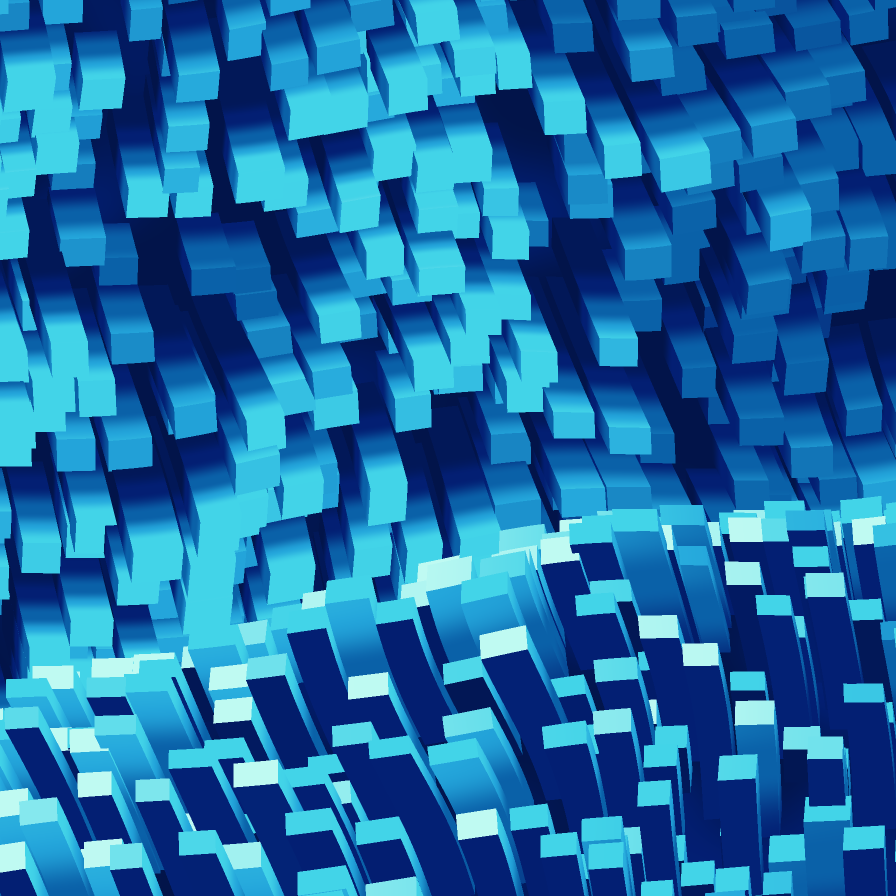
A Shadertoy shader for this background:

```glsl
const vec3 DEEP = vec3(0.008, 0.08, 0.29);
const vec3 NAVY = vec3(0.01, 0.12, 0.45);
const vec3 BLUE = vec3(0.04, 0.38, 0.66);
const vec3 SKY  = vec3(0.14, 0.65, 0.86);
const vec3 CYAN = vec3(0.26, 0.83, 0.91);
const vec3 PALE = vec3(0.75, 0.98, 0.95);

const vec2 UPPER_CELL = vec2(0.051, 0.037);
const vec2 LOWER_CELL = vec2(0.048, 0.029);
const float MAX_HEIGHT = 0.18;   // longest column
const float FADE = 0.085;        // length over which a column darkens
const float WARP = 0.045;        // bending of the grid
const float SLOPE = 0.10;        // rise of the rows to the right
const float EMPTY = 0.26;        // share of missing hanging columns
const int SAMPLES = 2;           // antialiasing grid per axis

const int CAP = 0, FRONT = 1, SIDE = 2;

struct Hit { float z; float height; int face; vec3 rnd; vec2 centre; };

vec3 hash3(vec2 p) {
    vec3 q = fract(p.xyx * vec3(0.1031, 0.1030, 0.0973));
    q += dot(q, q.yxz + 33.33);
    return fract((q.xxy + q.yzz) * q.zyx);
}

float gradientDot(vec2 cell, vec2 offset) {
    float angle = 6.2832 * hash3(cell).x;
    return dot(vec2(cos(angle), sin(angle)), offset);
}

float gradientNoise(vec2 p) {
    vec2 i = floor(p), f = fract(p);
    vec2 u = f * f * f * (f * (f * 6.0 - 15.0) + 10.0);
    vec2 e = vec2(1, 0);
    return mix(mix(gradientDot(i, f), gradientDot(i + e, f - e), u.x),
               mix(gradientDot(i + e.yx, f - e.yx), gradientDot(i + 1.0, f - 1.0), u.x), u.y);
}

// Brightness scale from shadow to highlight
vec3 palette(float t) {
    vec3 c = mix(DEEP, NAVY, smoothstep(0.06, 0.16, t));
    c = mix(c, BLUE, smoothstep(0.2, 0.4, t));
    c = mix(c, SKY, smoothstep(0.46, 0.61, t));
    c = mix(c, CYAN, smoothstep(0.59, 0.7, t));
    return mix(c, PALE, smoothstep(0.82, 0.96, t));
}

// Ridge between the hanging and the rising columns
float ridge(float x) { return 0.17 + 0.32 * x - 0.17 * x * x; }

float present(vec3 rnd) { return fract(rnd.x * 7.3 + rnd.y * 3.1); }

float upperHeight(vec2 c, vec3 rnd) {
    float level = 0.5 + 1.1 * gradientNoise(c * 4.5 + 3.0) + 0.8 * (rnd.z - 0.5);
    return level < 0.22 || present(rnd) < EMPTY ? 0.0 : MAX_HEIGHT * min(level, 1.0);
}

float lowerHeight(vec2 c, vec3 rnd) {
    float depth = ridge(c.x) - c.y;
    if (depth < 0.0 || present(rnd) > mix(0.7, 0.4, smoothstep(0.08, 0.25, depth))) return 0.0;
    float loose = MAX_HEIGHT * (0.2 + 0.8 * rnd.z);
    return min(loose + 0.06 * step(depth, 0.2), min(MAX_HEIGHT, depth + 0.03 * rnd.y));
}

// Highest column surface met along an oblique view ray
Hit trace(vec2 p, vec2 dir, vec2 cell, bool lower) {
    Hit hit = Hit(-1.0, 0.0, CAP, vec3(0), vec2(0));
    for (int k = -1; k <= 7; k++) {
        float row = floor(p.y / cell.y) + sign(dir.y) * float(k);
        float x = p.x + dir.x * ((row + 0.5) * cell.y - p.y) / dir.y;
        for (int i = -1; i <= 1; i++) {
            vec2 id = vec2(floor(x / cell.x) + float(i), row);
            vec3 rnd = hash3(id + (lower ? 171.0 : 57.0));
            vec2 centre = (id + 0.5 + 0.5 * (rnd.xy - 0.5)) * cell;
            vec2 halfSize = cell * (0.38 + 0.12 * rnd.yx);
            float height = lower ? lowerHeight(centre, rnd) : upperHeight(centre, rnd);
            vec2 mid = (centre - p) / dir, reach = abs(halfSize / dir);
            vec2 leave = mid + reach, enter = mid - reach;
            float exitZ = min(leave.x, leave.y);
            float z = min(exitZ, height);
            if (height > 0.0 && z > max(max(enter.x, enter.y), 0.0) && z > hit.z) {
                int face = height <= exitZ ? CAP : (leave.y < leave.x ? FRONT : SIDE);
                hit = Hit(z, height, face, rnd, centre);
            }
        }
    }
    return hit;
}

float upperTone(vec2 p, Hit hit) {
    if (hit.z < 0.0) return 0.06 + 0.18 * gradientNoise(p * 5.0);
    float light = 0.43 + 0.28 * hit.height / MAX_HEIGHT - 0.26 * (hit.centre.x - 0.4);
    light += 0.14 * (hit.rnd.x - 0.5) + 0.3 * gradientNoise(hit.centre * 3.0 + 9.0);
    light = clamp(light, 0.24, 0.82);
    if (hit.face == CAP) return light;
    float fade = smoothstep(-0.15, 1.0, (hit.height - hit.z) / FADE);
    return mix(light + 0.07, 0.1, fade) - (hit.face == SIDE ? 0.28 * (1.0 - 0.7 * fade) : 0.0);
}

float lowerTone(vec2 p, Hit hit) {
    if (hit.z < 0.0) return 0.1 + 0.14 * gradientNoise(p * 6.0);
    float right = smoothstep(0.35, 1.0, p.x);
    if (hit.face == CAP) return 0.7 + 0.34 * hit.rnd.x - 0.16 * right * hit.rnd.y;
    float fade = smoothstep(0.0, 1.0, (hit.height - hit.z) / (1.6 * FADE));
    if (hit.face == SIDE) return mix(0.7, 0.38, fade) - 0.15 * right;
    return hit.rnd.y > 0.66 ? mix(0.62, 0.34, fade) - 0.14 * right : 0.09 + 0.14 * hit.rnd.z;
}

vec3 scene(vec2 uv) {
    vec2 p = uv + WARP * vec2(gradientNoise(uv * 2.5), gradientNoise(uv * 2.5 + 7.0));
    p.y -= SLOPE * uv.x;
    Hit rising = trace(p, vec2(max(0.05, 0.5 - 0.42 * p.x), -1.0), LOWER_CELL, true);
    if (rising.z > 0.0 || p.y < ridge(p.x) - 0.05) return palette(lowerTone(p, rising));
    Hit hanging = trace(p, vec2(-0.28 - 0.16 * p.x, 1.0), UPPER_CELL, false);
    return palette(upperTone(p, hanging));
}

void mainImage(out vec4 fragColor, in vec2 fragCoord) {
    vec3 colour = vec3(0);
    for (int n = 0; n < SAMPLES * SAMPLES; n++) {
        vec2 offset = (vec2(n % SAMPLES, n / SAMPLES) + 0.5) / float(SAMPLES) - 0.5;
        colour += scene((fragCoord + offset) / iResolution.y);
    }
    fragColor = vec4(colour / float(SAMPLES * SAMPLES), 1.0);
}
```
